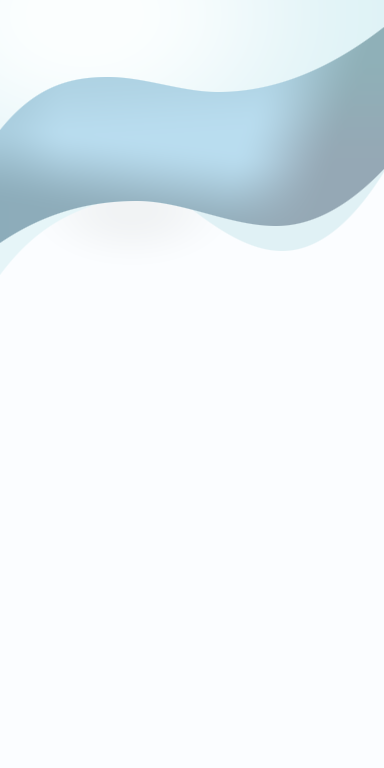
Reproduce this background procedurally as a WebGL 2 fragment shader.

```glsl
#version 300 es
precision highp float;
// A broad blue ribbon waves across the top of a near-white page, with a paler
// ribbon peeking out below it and a soft shadow under its crest.
// Each edge is a chain of cubic Hermite spans; the shading is smooth ramps.
uniform vec2 u_resolution;
out vec4 fragColor;

// Cubic through knots a and b, each given as (x, y, slope).
float span(float x, vec3 a, vec3 b) {
  float w = b.x - a.x;
  float t = (x - a.x) / w;
  float s = t * t * (3.0 - 2.0 * t);
  float bend = a.z * t * (1.0 - t) * (1.0 - t) - b.z * t * t * (1.0 - t);
  return mix(a.y, b.y, s) + w * bend;
}

// Three spans joined end to end.
float wave(float x, vec3 a, vec3 b, vec3 c, vec3 d) {
  return x < b.x ? span(x, a, b) : x < c.x ? span(x, b, c) : span(x, c, d);
}

// Smooth coverage of the side where the distance is positive.
float cover(float d) {
  return clamp(d / max(fwidth(d), 1e-5) + 0.5, 0.0, 1.0);
}

vec3 ribbonColor(vec2 p) {
  vec3 color = vec3(0.725, 0.865, 0.937);
  // Slight dimming along the upper edge and the left side
  color = mix(color, vec3(0.65, 0.79, 0.85), 0.55 * smoothstep(0.35, -0.35, p.y - 1.12 + 0.06 * p.x));
  color = mix(color, vec3(0.60, 0.74, 0.80), 0.4 * smoothstep(0.7, 0.0, p.x));
  // Darker lower edge, turning greyer to the right
  vec3 lower = mix(vec3(0.55, 0.675, 0.73), vec3(0.59, 0.68, 0.73), p.x / 3.84);
  color = mix(color, lower, smoothstep(0.0, 0.85, p.y - 1.20 - 0.13 * p.x));
  // Right end: green-grey above, blue-grey below
  vec3 end = mix(vec3(0.56, 0.69, 0.72), vec3(0.585, 0.66, 0.71), smoothstep(0.5, 1.7, p.y));
  return mix(color, end, smoothstep(2.45, 3.5, p.x + 0.35 * (p.y - 1.2)));
}

void main() {
  // Canvas is 3.84 wide and 7.68 tall here, with y measured down from the top
  vec2 uv = gl_FragCoord.xy / u_resolution;
  vec2 p = vec2(uv.x, 1.0 - uv.y) * vec2(3.84, 7.68);

  float top = wave(p.x, vec3(0.0, 1.30, -1.25), vec3(1.08, 0.77, 0.0),
                   vec3(2.18, 0.92, 0.0), vec3(3.84, 0.27, -0.78));
  float bottom = wave(p.x, vec3(0.0, 2.43, -0.68), vec3(1.37, 2.01, 0.0),
                      vec3(2.76, 2.26, 0.0), vec3(3.84, 1.69, -1.05));
  float paleLeft = span(p.x, vec3(0.0, 2.75, -1.35), vec3(1.10, 2.00, -0.3));
  float paleRight = p.x < 2.82
    ? span(p.x, vec3(1.80, 2.00, 0.8), vec3(2.82, 2.51, 0.0))
    : span(p.x, vec3(2.82, 2.51, 0.0), vec3(3.84, 1.72, -1.6));
  float pale = p.x < 1.10 ? paleLeft : p.x > 1.80 ? paleRight : 1.90;

  // Page
  vec3 color = vec3(0.984, 0.992, 1.0);

  // Pale sky above the ribbon, whitest near the upper left
  float haze = smoothstep(0.3, 2.8, length((p - vec2(0.85, 0.15)) * vec2(0.9, 1.3)));
  vec3 sky = mix(vec3(0.985, 0.997, 0.998), vec3(0.875, 0.95, 0.965), haze);
  color = mix(color, sky, cover(bottom - p.y));

  // Soft shadow below the crest
  float reach = length((p - vec2(1.32, 2.10)) / vec2(1.10, 0.62));
  color = mix(color, vec3(0.94, 0.948, 0.953), 0.9 * smoothstep(1.0, 0.1, reach) * cover(p.y - bottom));

  // Pale ribbon, then the main one over it
  vec3 paleColor = mix(vec3(0.90, 0.96, 0.972), vec3(0.88, 0.945, 0.96), smoothstep(0.5, 2.2, p.x));
  color = mix(color, paleColor, cover(pale - p.y) * cover(p.y - top));
  color = mix(color, ribbonColor(p), cover(p.y - top) * cover(bottom - p.y));

  fragColor = vec4(color, 1.0);
}
```
